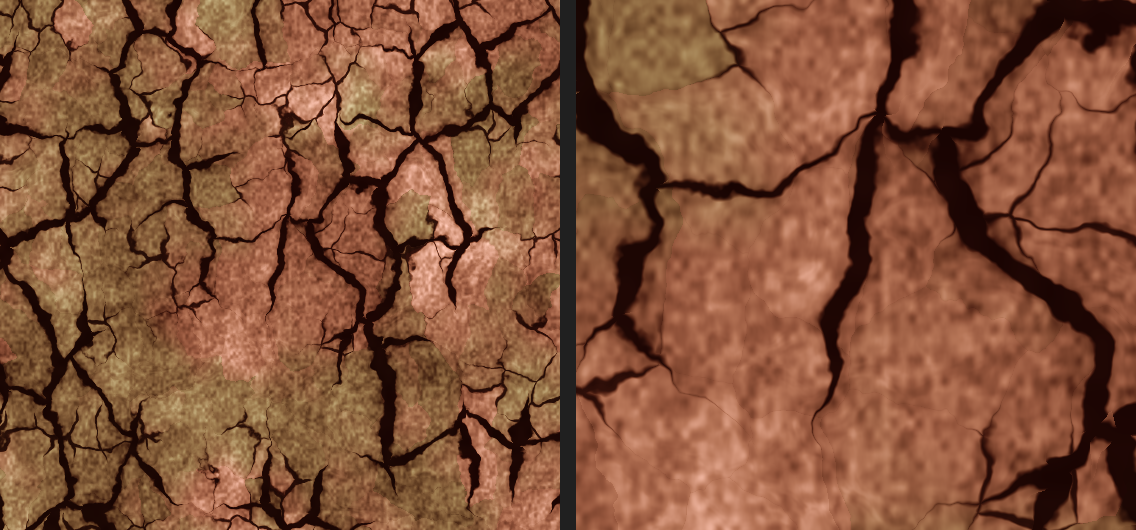
Left, the full canvas; right, a detail of the centre.
Write a WebGL 1 fragment shader that draws this texture.

```glsl
precision highp float;
// Weathered tree bark: tall ragged plates parted by dark fissures.
// Two warped Voronoi layers give plates and flakes; layered noise adds
// relief, fibres and grain, and one tone value is looked up in a ramp.
uniform vec2 u_resolution;

const vec2 PLATE_SCALE = vec2(8.0, 5.6);
const vec2 FLAKE_SCALE = vec2(15.0, 12.0);
const float FISSURE_UPRIGHT = 0.0115;  // half width of vertical fissures
const float FISSURE_LEVEL = 0.0065;    // half width of horizontal fissures
const float FLAKE_CRACK = 0.0048;
const float SOFTNESS = 0.0018;
const float BASE_TONE = 3.5;
const float RELIEF = 3.6;
const float GRAIN = 1.7;

const vec3 BLACK = vec3(0.09, 0.015, 0.008);
const vec3 UMBER = vec3(0.27, 0.12, 0.07);
const vec3 BROWN = vec3(0.42, 0.25, 0.16);
const vec3 TAN = vec3(0.55, 0.36, 0.25);
const vec3 BUFF = vec3(0.66, 0.48, 0.35);
const vec3 CREAM = vec3(0.78, 0.63, 0.51);
const vec3 PALE = vec3(0.94, 0.84, 0.75);
const vec3 ROSE_TINT = vec3(1.08, 0.95, 0.97);
const vec3 OLIVE_TINT = vec3(0.95, 1.03, 0.90);

float hash(vec2 p) {
  vec3 q = fract(p.xyx * 0.1031);
  q += dot(q, q.yzx + 33.33);
  return fract((q.x + q.y) * q.z);
}

float noise(vec2 p) {
  vec2 i = floor(p), f = fract(p);
  f = f * f * (3.0 - 2.0 * f);
  return mix(mix(hash(i), hash(i + vec2(1.0, 0.0)), f.x),
             mix(hash(i + vec2(0.0, 1.0)), hash(i + 1.0), f.x), f.y);
}

float fbm(vec2 p) {
  float sum = 0.0, amp = 0.53;
  for (int i = 0; i < 4; i++) {
    sum += amp * noise(p);
    p = mat2(1.6, 1.2, -1.2, 1.6) * p + 17.3;
    amp *= 0.5;
  }
  return sum;
}

vec2 site(vec2 cell) {
  return cell + 0.5 + vec2(0.68, 0.9) * (vec2(hash(cell), hash(cell + 57.0)) - 0.5);
}

// x: distance to the border, y: how upright the border is, z: cell hash
vec3 voronoi(vec2 p, vec2 scale) {
  vec2 q = p * scale, base = floor(q), nearest = base;
  float best = 100.0;
  for (int y = -1; y <= 1; y++)
    for (int x = -1; x <= 1; x++) {
      vec2 s = site(base + vec2(x, y));
      float d = dot(s - q, s - q);
      if (d < best) { best = d; nearest = s; }
    }
  vec3 border = vec3(100.0, 0.0, hash(floor(nearest) + 91.0));
  for (int y = -2; y <= 2; y++)
    for (int x = -2; x <= 2; x++) {
      vec2 s = site(base + vec2(x, y)), gap = s - nearest;
      if (dot(gap, gap) > 0.0001) {
        vec2 slope = gap * scale;
        float d = dot(0.5 * (s + nearest) - q, gap) / length(slope);
        if (d < border.x) border.xy = vec2(d, abs(slope.x) / length(slope));
      }
    }
  return border;
}

// Bends straight borders into ragged ones
vec2 ragged(vec2 p) {
  vec2 bend = vec2(fbm(p * 9.0), fbm(p * 9.0 + 40.0)) - 0.5;
  vec2 chip = vec2(fbm(p * 38.0 + 9.0), fbm(p * 38.0 + 70.0)) - 0.5;
  return p + 0.085 * bend + 0.021 * chip;
}

float crack(float d, float halfWidth) {
  return 1.0 - smoothstep(halfWidth - SOFTNESS, halfWidth + SOFTNESS, d);
}

vec3 ramp(float t) {
  vec3 c = mix(BLACK, UMBER, clamp(t, 0.0, 1.0));
  c = mix(c, BROWN, clamp(t - 1.0, 0.0, 1.0));
  c = mix(c, TAN, clamp(t - 2.0, 0.0, 1.0));
  c = mix(c, BUFF, clamp(t - 3.0, 0.0, 1.0));
  c = mix(c, CREAM, clamp(t - 4.0, 0.0, 1.0));
  return mix(c, PALE, clamp((t - 5.0) * 0.7, 0.0, 1.0));
}

void main() {
  vec2 p = gl_FragCoord.xy / u_resolution.y + 3.0;
  vec2 w = ragged(p);
  vec3 plate = voronoi(w, PLATE_SCALE);
  vec3 flake = voronoi(w + 0.012 * (noise(p * 22.0) - 0.5) + 5.0, FLAKE_SCALE);

  // Fissures swell, narrow and close along their length
  float open = smoothstep(0.25, 0.62, noise(p * vec2(8.0, 6.0) + 31.0));
  float swell = 0.5 + 0.9 * noise(p * 17.0 + 12.0);
  float fissureWidth = mix(FISSURE_LEVEL, FISSURE_UPRIGHT, plate.y) * open * swell - SOFTNESS;
  float flakeOpen = smoothstep(0.48, 0.8, noise(p * 11.0 + 80.0));
  float flakeWidth = FLAKE_CRACK * flakeOpen * swell - SOFTNESS * 0.7;
  float dark = max(crack(plate.x, fissureWidth), 0.9 * crack(flake.x, flakeWidth));

  // Surface tone: plates, flakes, stains, lit relief, fibres and grain
  float tone = BASE_TONE + 0.7 * (plate.z - 0.5) + 0.75 * (flake.z - 0.5);
  tone += 2.4 * (fbm(p * 7.0 + 3.0) - 0.5);
  vec2 lit = vec2(-0.004, 0.006);
  tone += RELIEF * (fbm(w * 32.0) - fbm((w + lit) * 32.0));
  tone += 1.1 * (fbm(p * vec2(95.0, 38.0)) - 0.5);
  tone += GRAIN * (noise(p * vec2(190.0, 150.0)) - 0.5);
  tone += 1.3 * smoothstep(0.72, 0.92, noise(p * 9.0 + 64.0));
  tone -= 1.3 * open * exp(-max(plate.x - fissureWidth, 0.0) / 0.007);
  tone -= 0.7 * exp(-flake.x / 0.004) * (0.3 + flakeOpen);
  tone = mix(max(tone, 0.7), 0.15 * noise(p * 60.0), dark);

  float hue = fbm(p * 5.0 + 22.0) + 0.35 * (flake.z - 0.5);
  vec3 tint = mix(OLIVE_TINT, ROSE_TINT, smoothstep(0.3, 0.7, hue));
  gl_FragColor = vec4(ramp(tone) * tint, 1.0);
}
```
